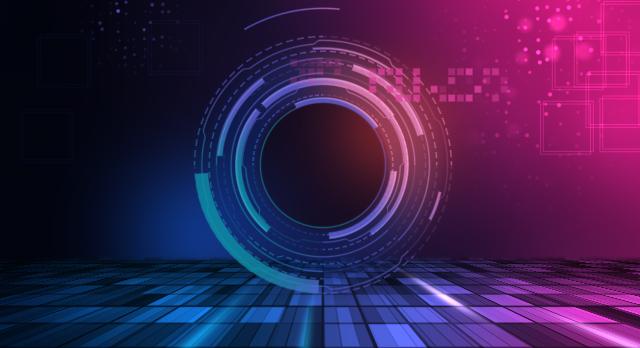
This background is drawn by a Shadertoy shader. Its source:

```glsl
// Glowing segmented tech ring above a tiled neon floor, blue on the left and magenta on the right.

// Layout, in canvas heights
const vec2 RING_CENTER = vec2(0.928, 0.526);
const vec2 RED_GLOW = vec2(1.125, 0.632);
const vec2 BLUE_GLOW = vec2(0.575, 0.325);
const float HOLE = 0.18;
const float HORIZON = 0.255;
const float VANISH_Y = 0.365;
const float MOSAIC = 0.0252;

// Palette
const vec3 INK = vec3(0.006, 0.014, 0.055);
const vec3 PLUM = vec3(0.10, 0.06, 0.18);
const vec3 MAGENTA = vec3(0.80, 0.10, 0.48);
const vec3 RED = vec3(0.80, 0.23, 0.25);
const vec3 BLUE = vec3(0.0, 0.22, 0.52);
const vec3 TEAL = vec3(0.05, 0.58, 0.66);
const vec3 VIOLET = vec3(0.38, 0.38, 0.85);
const vec3 ROSE = vec3(0.92, 0.52, 0.75);
const vec3 PINK = vec3(0.88, 0.25, 0.62);

// Arcs: radius, half width, middle angle, half span (degrees)
const vec4 ARCS[11] = vec4[11](
    vec4(0.187, 0.007, 75, 40), vec4(0.204, 0.009, -45, 40),
    vec4(0.243, 0.009, 185, 45), vec4(0.24, 0.01, 85, 50),
    vec4(0.24, 0.006, -10, 45), vec4(0.297, 0.007, 150, 25),
    vec4(0.293, 0.009, 45, 28), vec4(0.35, 0.019, 226, 42),
    vec4(0.345, 0.004, -20, 7), vec4(0.335, 0.003, 75, 20),
    vec4(0.45, 0.002, 102, 18));

// Square frames: centre and half size
const vec3 FRAMES[9] = vec3[9](
    vec3(1.625, 0.629, 0.072), vec3(1.66, 0.815, 0.073), vec3(1.725, 0.825, 0.075),
    vec3(1.76, 0.71, 0.076), vec3(1.8, 0.64, 0.076), vec3(1.8, 0.915, 0.073),
    vec3(0.13, 0.605, 0.072), vec3(0.18, 0.82, 0.072), vec3(0.5, 0.86, 0.073));

float hash(vec2 p) {
    vec3 q = fract(p.xyx * 0.1031);
    q += dot(q, q.yzx + 33.33);
    return fract((q.x + q.y) * q.z);
}

float slope(vec2 cell, vec2 offset) {
    float a = 6.2832 * hash(cell);
    return dot(vec2(cos(a), sin(a)), offset);
}

float gradientNoise(vec2 p) {
    vec2 i = floor(p), f = fract(p), w = f * f * (3.0 - 2.0 * f), e = vec2(1, 0);
    return mix(mix(slope(i, f), slope(i + e, f - e), w.x),
               mix(slope(i + e.yx, f - e.yx), slope(i + 1.0, f - 1.0), w.x), w.y);
}

float bell(float x) { return exp(-x * x); }
float glow(vec2 d, float falloff) { return exp(-dot(d, d) * falloff); }
float fill(float d, float blur) { return smoothstep(blur, -blur, d); }

float boxDistance(vec2 p, vec2 halfSize) {
    vec2 d = abs(p) - halfSize;
    return max(d.x, d.y);
}

// One jittered dot per cell
float dots(vec2 p, float cell, float size, float blur) {
    vec2 id = floor(p / cell);
    vec2 spot = 0.25 + 0.5 * vec2(hash(id + 3.1), hash(id + 17.7));
    float h = hash(id + 41.0);
    return h * h * fill(length((fract(p / cell) - spot) * cell) - size * h, blur);
}

vec3 backdrop(vec2 p) {
    float warm = smoothstep(0.9, 1.95, p.x + 0.6 * (p.y - 0.6));
    vec3 col = mix(INK, PLUM, smoothstep(0.1, 0.95, p.x));
    col = mix(col, MAGENTA, warm * mix(0.62, 1.0, smoothstep(0.25, 0.75, p.y)));
    col *= 1.0 + 0.15 * gradientNoise(p * 4.0);
    col += BLUE * glow(p - BLUE_GLOW, 20.0) * 0.75;
    return mix(col, RED, 0.75 * glow(p - RED_GLOW, 32.0));
}

vec3 floorColor(vec2 p, float px) {
    float depth = 1.0 / (VANISH_Y - p.y), light = 0.22;
    vec2 ground = vec2((p.x - RING_CENTER.x) * depth, depth);
    vec3 tint = mix(vec3(0.01, 0.10, 0.22), vec3(0.04, 0.32, 0.60), smoothstep(0.0, 0.6, p.x));
    tint = mix(tint, vec3(0.26, 0.32, 0.74), smoothstep(0.6, 1.1, p.x));
    tint = mix(tint, vec3(0.66, 0.17, 0.60), smoothstep(1.1, 1.75, p.x));
    // Coarse tiles, then fine strips
    for (int i = 0; i < 2; i++) {
        vec2 cell = i == 0 ? vec2(0.42, 0.68) : vec2(0.15, 1.36);
        vec2 blur = px * vec2(depth, depth * depth) / cell;
        vec2 tile = smoothstep(0.04 - blur, 0.04 + blur, 0.5 - abs(fract(ground / cell) - 0.5));
        light += tile.x * tile.y * hash(floor(ground / cell) + 60.0) * (i == 0 ? 0.85 : 0.4);
    }
    // Light streaks running toward the viewer
    float pale = bell((ground.x - 1.6) / 0.09) * bell((p.y - 0.15) / 0.05);
    pale += 0.8 * bell((ground.x - 2.48) / 0.1) * smoothstep(0.13, 0.02, p.y);
    float cool = bell((ground.x + 0.15) / 0.05) + bell((ground.x + 1.07) / 0.07);
    return tint * light * mix(0.45, 1.1, smoothstep(HORIZON, 0.12, p.y))
        + vec3(0.75, 0.62, 0.85) * pale + TEAL * 0.5 * cool * smoothstep(0.2, 0.02, p.y);
}

vec3 addRings(vec3 col, vec2 d, float px) {
    float r = length(d), angle = degrees(atan(d.y, d.x));
    float side = dot(d / max(r, 0.001), vec2(0.85, 0.53)) - 0.7 * smoothstep(0.2, HOLE, r);
    vec3 tint = mix(TEAL, VIOLET, smoothstep(-1.0, -0.35, side));
    tint = mix(tint, ROSE, smoothstep(0.1, 0.9, side));
    // Hazy body and dark hole
    vec3 haze = mix(vec3(0.03, 0.16, 0.46), tint * 0.6, smoothstep(-0.6, 0.8, side));
    col = mix(col, haze, 0.42 * smoothstep(HOLE, 0.2, r) * smoothstep(0.39, 0.27, r));
    col *= 1.0 - 0.3 * fill(r - HOLE, 0.01);
    // Thin rings: solid, dashed and stepped
    for (int i = 0; i < 10; i++) {
        float k = float(i), wave = abs(fract(angle / 72.0 + k * 0.37) - 0.5);
        float radius = HOLE + 0.021 * k + (i % 3 == 2 ? 0.01 * smoothstep(0.22, 0.27, wave) : 0.0);
        float dash = i % 2 == 1 ? smoothstep(0.15, 0.2, abs(fract(angle / 5.0) - 0.5)) : 1.0;
        dash *= i == 0 ? 1.0 : 0.35 + 0.65 * step(0.45, hash(vec2(floor(angle / 45.0), k)));
        col = mix(col, tint, 0.6 * dash * fill(abs(r - radius) - 0.0018, px));
    }
    // Bright arcs
    for (int i = 0; i < 11; i++) {
        vec4 arc = ARCS[i];
        float turn = abs(mod(angle - arc.z + 180.0, 360.0) - 180.0);
        float band = max(abs(r - arc.x) - arc.y, radians(turn - arc.w) * r);
        float shine = 0.2 * smoothstep(0.0, arc.y, r - arc.x) * step(r, 0.32);
        col = mix(col, tint + shine, 0.78 * fill(band, px));
    }
    return col;
}

void mainImage(out vec4 fragColor, in vec2 fragCoord) {
    vec2 p = fragCoord / iResolution.y;
    float px = 1.0 / iResolution.y;
    vec3 col = backdrop(p);
    // Doubled frames
    for (int i = 0; i < 18; i++) {
        vec3 f = FRAMES[i / 2];
        float d = boxDistance(p - f.xy - 0.008 * float(i % 2), f.zz);
        col += (p.x > 1.0 ? PINK * 0.3 : BLUE * 0.15) * fill(abs(d) - 0.0007, px);
    }
    // Sparks and soft lights
    col += PINK * glow((p - vec2(1.55, 0.88)) * vec2(1, 0.6), 40.0)
        * (dots(p, 0.03, 0.006, px) + 0.4 * dots(p, 0.11, 0.024, 0.012));
    col += VIOLET * glow(p - vec2(0.375, 0.94), 120.0) * dots(p, 0.025, 0.005, px);
    col = mix(col, floorColor(vec2(p.x, min(p.y, HORIZON)), px), fill(p.y - HORIZON, 0.012));
    col = addRings(col, p - RING_CENTER, px);
    // Mosaic of small squares
    vec2 id = floor(p / MOSAIC), mid = (id + 0.5) * MOSAIC;
    float strip = step(boxDistance(mid - vec2(1.27, 0.755), vec2(0.2, 0.04)), 0.0)
        + 0.3 * step(boxDistance(mid - vec2(0.91, 0.79), vec2(0.085, 0.045)), 0.0);
    strip *= fill(boxDistance(p - mid, vec2(0.0098)), px);
    col = mix(col, PINK, 0.8 * strip * smoothstep(0.25, 0.9, hash(id)));
    fragColor = vec4(clamp(col, 0.0, 1.0), 1.0);
}
```
